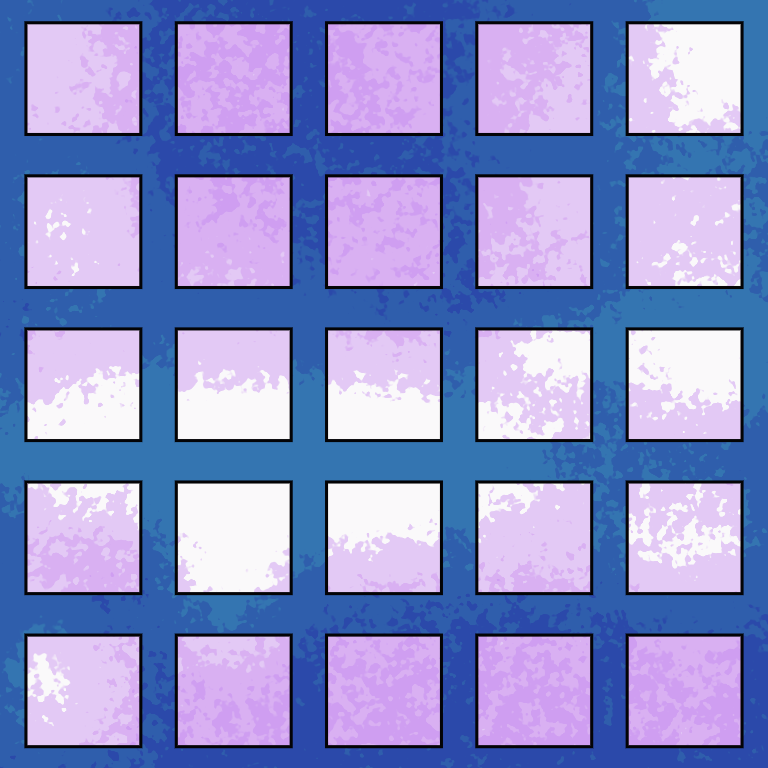
A WebGL 1 fragment shader for this pattern:

```glsl
precision highp float;

// A five by five grid of outlined lavender panels on a blue ground.
// One broad tone field, roughened by speckle noise, is cut into flat steps;
// panels and ground read the same field through different palettes.

#define CELLS 5.0
#define PITCH vec2(0.1957, 0.1993)
#define GRID_CENTER vec2(0.500, 0.4990)
#define PANEL_HALF vec2(0.0768, 0.0747)
#define LINE_WIDTH 0.0040
#define SPECKLE_SCALE 62.0
#define SPECKLE_MIN 0.24
#define SPECKLE_MAX 0.72
#define STEP_SOFT 0.022

uniform vec2 u_resolution;

float hash(vec2 p) {
  vec3 q = fract(vec3(p.xyx) * 0.1031);
  q += dot(q, q.yzx + 33.33);
  return fract((q.x + q.y) * q.z);
}

float valueNoise(vec2 p) {
  vec2 cell = floor(p);
  vec2 f = fract(p);
  f = f * f * (3.0 - 2.0 * f);
  float low = mix(hash(cell), hash(cell + vec2(1.0, 0.0)), f.x);
  float high = mix(hash(cell + vec2(0.0, 1.0)), hash(cell + 1.0), f.x);
  return mix(low, high, f.y);
}

// Rotated octaves, centred on zero
float speckle(vec2 p) {
  float sum = 0.0;
  float weight = 0.3;
  for (int i = 0; i < 3; i++) {
    sum += weight * (valueNoise(p) - 0.5);
    p = mat2(1.6, 1.2, -1.2, 1.6) * p + 17.3;
    weight = i == 0 ? 0.45 : 0.25;
  }
  return sum;
}

float blob(vec2 p, vec2 center, vec2 radius) {
  vec2 d = (p - center) / radius;
  return exp(-dot(d, d));
}

// Pale horizontal band on the left and its spill below
float leftTone(vec2 p) {
  float t = 0.85 * blob(p, vec2(0.20, 0.41), vec2(0.33, 0.11));
  t += 0.75 * blob(p, vec2(0.48, 0.40), vec2(0.14, 0.10));
  t += 0.25 * blob(p, vec2(0.20, 0.58), vec2(0.30, 0.12));
  t += 0.60 * blob(p, vec2(0.29, 0.24), vec2(0.10, 0.10));
  t += 0.20 * blob(p, vec2(0.50, 0.27), vec2(0.15, 0.08));
  t += 0.60 * blob(p, vec2(0.06, 0.12), vec2(0.10, 0.12));
  t += 0.45 * blob(p, vec2(0.08, 0.72), vec2(0.10, 0.10));
  t += 0.40 * blob(p, vec2(0.03, 0.95), vec2(0.15, 0.15));
  return t - 0.15 * blob(p, vec2(0.14, 0.26), vec2(0.07, 0.07));
}

// Pale patches down the right margin
float rightTone(vec2 p) {
  float t = 0.60 * blob(p, vec2(0.97, 0.96), vec2(0.12, 0.12));
  t += 0.30 * blob(p, vec2(0.85, 0.85), vec2(0.25, 0.30));
  t += 0.25 * blob(p, vec2(0.93, 0.70), vec2(0.20, 0.20));
  t += 0.60 * blob(p, vec2(0.93, 0.53), vec2(0.14, 0.10));
  t += 0.60 * blob(p, vec2(0.90, 0.30), vec2(0.13, 0.10));
  t += 0.40 * blob(p, vec2(0.68, 0.40), vec2(0.13, 0.15));
  return t + 0.40 * blob(p, vec2(0.73, 0.545), vec2(0.08, 0.04));
}

float toneStep(float threshold, float tone) {
  return smoothstep(threshold - STEP_SOFT, threshold + STEP_SOFT, tone);
}

vec3 panelColor(float tone) {
  vec3 c = mix(vec3(0.81, 0.62, 0.945), vec3(0.85, 0.69, 0.95), toneStep(0.15, tone));
  c = mix(c, vec3(0.89, 0.79, 0.96), toneStep(0.36, tone));
  return mix(c, vec3(0.98, 0.975, 0.98), toneStep(0.71, tone));
}

vec3 groundColor(float tone) {
  vec3 c = mix(vec3(0.168, 0.285, 0.665), vec3(0.183, 0.37, 0.675), toneStep(0.22, tone));
  return mix(c, vec3(0.205, 0.46, 0.695), toneStep(0.60, tone));
}

// Signed distance to the nearest panel's outer edge
float panelDistance(vec2 p) {
  vec2 g = (p - GRID_CENTER) / PITCH;
  float last = 0.5 * (CELLS - 1.0);
  vec2 index = clamp(floor(g + 0.5), -last, last);
  vec2 d = abs(g - index) * PITCH - PANEL_HALF;
  return max(d.x, d.y);
}

void main() {
  vec2 p = gl_FragCoord.xy / u_resolution;
  float pixel = 1.0 / min(u_resolution.x, u_resolution.y);

  // Speckle strength drifts, so some edges are crisp and others scattered
  float strength = mix(SPECKLE_MIN, SPECKLE_MAX, valueNoise(p * 7.0 + 3.7));
  float tone = 0.12 + leftTone(p) + rightTone(p);
  tone += strength * speckle(p * SPECKLE_SCALE);

  // Ground, outline, then panel face
  float d = panelDistance(p);
  float outer = smoothstep(0.6 * pixel, -0.6 * pixel, d);
  float inner = smoothstep(0.6 * pixel, -0.6 * pixel, d + LINE_WIDTH);
  vec3 color = mix(groundColor(tone), vec3(0.01, 0.01, 0.02), outer);
  color = mix(color, panelColor(tone), inner);
  gl_FragColor = vec4(color, 1.0);
}
```
